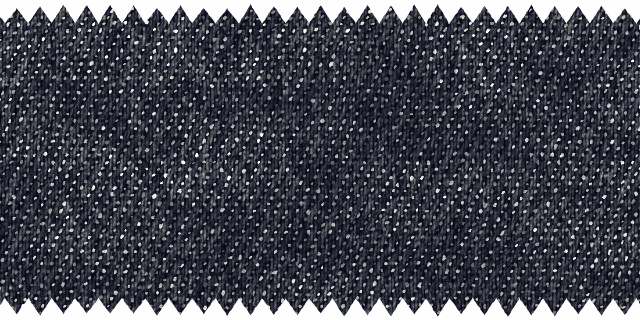
Reproduce this texture procedurally as a WebGL 1 fragment shader.

```glsl
precision highp float;
// Dark denim twill strip with pinked zigzag edges on white.
uniform vec2 u_resolution;

#define WARP_WIDTH 0.0112
#define WEFT_HEIGHT 0.0215
#define TWILL_STEP 3.0
#define DOT_RADIUS vec2(0.48, 0.27)
#define TOOTH_PERIOD 0.0731
#define TOOTH_OFFSET 0.052
#define TOOTH_DEPTH 0.052
#define TOP_VALLEY 0.927
#define BOTTOM_VALLEY 0.068
#define THREAD_LIGHT 0.225
#define GAP_LIGHT 0.025

float hash(vec2 p) {
  vec3 q = fract(p.xyx * vec3(0.1031, 0.1030, 0.0973));
  q += dot(q, q.yzx + 33.33);
  return fract((q.x + q.y) * q.z);
}

float noise(vec2 p) {
  vec2 cell = floor(p);
  vec2 f = fract(p);
  f = f * f * (3.0 - 2.0 * f);
  float low = mix(hash(cell), hash(cell + vec2(1.0, 0.0)), f.x);
  float high = mix(hash(cell + vec2(0.0, 1.0)), hash(cell + 1.0), f.x);
  return mix(low, high, f.y);
}

// Fine fibres lean along the twill; the second octave is fuzz.
float fibreGrain(vec2 p) {
  float fibres = noise(vec2((p.x - 0.4 * p.y) * 170.0, p.y * 90.0) + 40.0);
  float fuzz = noise(p * 240.0 + 90.0);
  return 0.5 * fibres + 0.5 * fuzz;
}

// Brightness of the weave: dark warp floats and pale weft dots.
float weave(vec2 p) {
  vec2 q = p / vec2(WARP_WIDTH, WEFT_HEIGHT);
  q += 0.8 * vec2(noise(p * 6.0), noise(p * 7.0 + 17.0));
  q += 0.3 * vec2(noise(p * 60.0 + 5.0), noise(p * 60.0 + 31.0)) + 8.0;
  float grain = fibreGrain(p);
  float patches = noise(p * vec2(4.0, 9.0) + 3.0);

  // Short leaning warp floats, dipping where the weft surfaces
  float column = floor(q.x);
  float along = (q.y - column + 0.5) / TWILL_STEP;
  float t = fract(along);
  float across = 2.0 * (fract(q.x) - 0.5 - 0.45 * (t - 0.5));
  float roundness = max(1.0 - 0.8 * across * across, 0.1);
  float bulge = 0.2 + 0.8 * sin(3.14159 * t);
  float tone = 0.6 + 0.8 * hash(vec2(column, floor(along)));
  float body = roundness * bulge * tone * max(2.6 * grain - 0.2, 0.0);
  float light = GAP_LIGHT + THREAD_LIGHT * body * (0.8 + 0.4 * patches);

  // Weft dots step one thread sideways in each row
  float row = floor(q.y);
  float slot = (q.x - row) / TWILL_STEP;
  vec2 id = vec2(floor(slot), row);
  vec2 local = vec2((fract(slot) - 0.5) * TWILL_STEP, fract(q.y) - 0.5);
  local -= (vec2(hash(id + 7.0), hash(id + 23.0)) - 0.5) * vec2(0.3, 0.16);
  local.x -= 0.5 * local.y;
  float size = 0.8 + 0.4 * hash(id + 51.0);
  float reach = length(local / DOT_RADIUS) / size + 0.7 * (0.5 - grain);
  float spot = 1.0 - smoothstep(0.6, 1.2, reach);
  float strength = 0.26 + 0.5 * hash(id + 77.0) + 0.3 * patches;
  return mix(light, strength * (0.65 + 0.6 * grain), spot);
}

// Navy in the dark threads, warm off-white in the bright ones
vec3 denimColour(float light) {
  vec3 navy = vec3(-0.01, 0.0, 0.05);
  vec3 ecru = vec3(-0.01, 0.0, -0.02);
  return light + mix(navy, ecru, smoothstep(0.1, 0.7, light));
}

// Signed height inside the zigzag outline, positive on cloth
float clothInside(vec2 p) {
  float tooth = (p.x - TOOTH_OFFSET) / TOOTH_PERIOD + 0.5;
  float rise = 1.0 - 2.0 * abs(fract(tooth) - 0.5);
  float id = floor(tooth) + 10.0;
  float topDepth = TOOTH_DEPTH + 0.014 * (hash(vec2(id, 2.0)) - 0.5);
  float bottomDepth = TOOTH_DEPTH + 0.012 * (hash(vec2(id, 9.0)) - 0.5);
  float fray = 0.004 * (noise(p * 130.0) - 0.5);
  // Rise runs from the notch at 0 to the tip at 1
  float top = TOP_VALLEY + topDepth * rise - p.y;
  float bottom = p.y - BOTTOM_VALLEY + bottomDepth * rise;
  return min(top, bottom) + fray;
}

void main() {
  vec2 p = gl_FragCoord.xy / u_resolution.y;
  float pixel = 1.0 / u_resolution.y;
  float slope = length(vec2(1.0, 2.0 * TOOTH_DEPTH / TOOTH_PERIOD));
  float cover = smoothstep(-0.6 * pixel, 0.6 * pixel, clothInside(p) / slope);
  vec3 cloth = denimColour(weave(p));
  gl_FragColor = vec4(mix(vec3(0.995), cloth, cover), 1.0);
}
```
